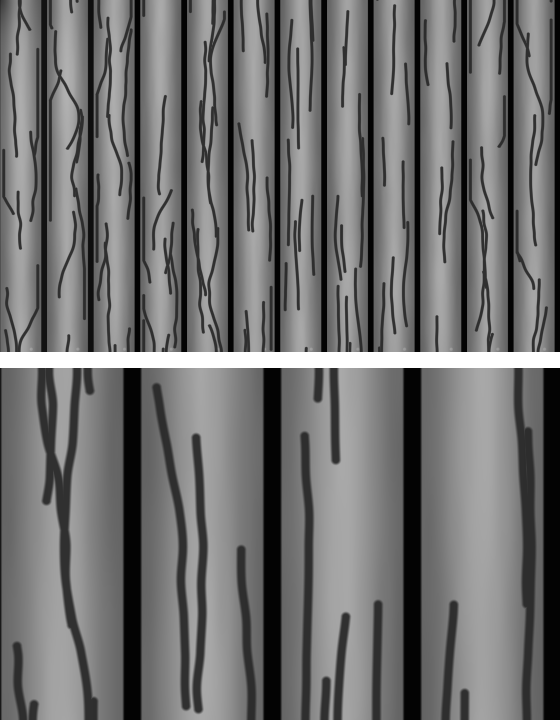
Top, the full canvas; bottom, a detail of the centre.
Give the GLSL for this pattern, as a WebGL 2 fragment shader.

```glsl
#version 300 es
precision highp float;

uniform vec2 u_resolution;
out vec4 fragColor;

float hash(vec2 p) {
    vec3 q = fract(p.xyx * 0.1031);
    q += dot(q, q.yzx + 33.33);
    return fract((q.x + q.y) * q.z);
}

float noise(vec2 p) {
    vec2 cell = floor(p), f = fract(p);
    f = f * f * (3.0 - 2.0 * f);
    return mix(mix(hash(cell), hash(cell + vec2(1, 0)), f.x),
               mix(hash(cell + vec2(0, 1)), hash(cell + vec2(1, 1)), f.x), f.y);
}

// Sideways position of a crack at height y
float crackPath(float y, float base, float sway, float seed) {
    float bend = noise(vec2(y * 0.8, seed)) - 0.5;
    float kink = noise(vec2(y * 4.0, seed + 17.0)) - 0.5;
    return clamp(base + sway * (bend + 0.08 * kink), 0.08, 0.81);
}

// Distance to the nearest crack of one plank
float crackDistance(vec2 p, float plank) {
    float calm = 1.0 - smoothstep(1.0, 3.5, abs(plank - 7.0));
    float sway = mix(0.55, 0.16, calm);
    float nearest = 1.0;
    for (int lane = 0; lane < 3; lane++) {
        for (int k = -1; k <= 1; k++) {
            float row = floor(p.y / 2.2) + float(k);
            vec2 id = vec2(plank * 3.0 + float(lane) + 5.0, row + 11.0);
            if (hash(id) < mix(0.16, 0.34, calm)) continue;

            float middle = (row + hash(id + 31.0)) * 2.2;
            float halfLength = mix(0.45, 1.4, hash(id + 57.0));
            float base = 0.2 + 0.24 * float(lane) + 0.12 * (hash(id + 83.0) - 0.5);
            float seed = floor(hash(id + 109.0) * 200.0);

            // Past its ends the crack closes with a round cap
            float y = clamp(p.y, middle - halfLength, middle + halfLength);
            float x = crackPath(y, base, sway, seed);
            float slope = (crackPath(y + 0.02, base, sway, seed) - x) / 0.02;
            float across = (p.x - x) / sqrt(1.0 + slope * slope);
            nearest = min(nearest, length(vec2(across, p.y - y)));
        }
    }
    return nearest;
}

void main() {
    // One unit is the width of a plank and its gap
    vec2 p = gl_FragCoord.xy / u_resolution.x * 12.0;
    float top = u_resolution.y / u_resolution.x * 12.0;
    float pixel = 12.0 / u_resolution.x;
    float plank = floor(p.x);
    vec2 local = vec2(fract(p.x), p.y);

    // Rounded plank, palest along its middle
    float fromMiddle = abs(local.x - 0.445) / 0.445;
    float gray = mix(0.40, 0.645, smoothstep(0.0, 1.0, 1.0 - fromMiddle));

    // Faint stains and grain
    gray += 0.035 * (noise(vec2(p.x * 1.5, p.y * 0.7) + 40.0) - 0.5);
    gray += 0.02 * (noise(vec2(p.x * 14.0, p.y * 1.8)) - 0.5);

    // Pale bloom and dark corner at the upper left
    gray += 0.05 * exp(-dot(p - vec2(1.2, top - 1.8), p - vec2(1.2, top - 1.8)) * 0.4);
    gray -= 0.2 * exp(-length(p - vec2(0.0, top)) * 1.8);

    // Small pale speck at each foot
    gray += 0.09 * (1.0 - smoothstep(0.015, 0.05, length(local - vec2(0.67, 0.06))));

    // Cracks
    float soft = max(pixel, 0.018);
    float crack = 1.0 - smoothstep(0.026 - 0.5 * soft, 0.026 + soft, crackDistance(local, plank));
    gray = mix(gray, 0.16, 0.94 * crack);

    // Dark gap between planks, slightly worn on the left
    float edge = min(local.x, 0.89 - local.x);
    float gapGray = 0.01 + 0.06 * (1.0 - smoothstep(0.5, 2.0, plank));
    gray = mix(gapGray, gray, smoothstep(-0.5 * pixel, max(pixel, 0.02), edge));

    fragColor = vec4(vec3(gray), 1.0);
}
```
